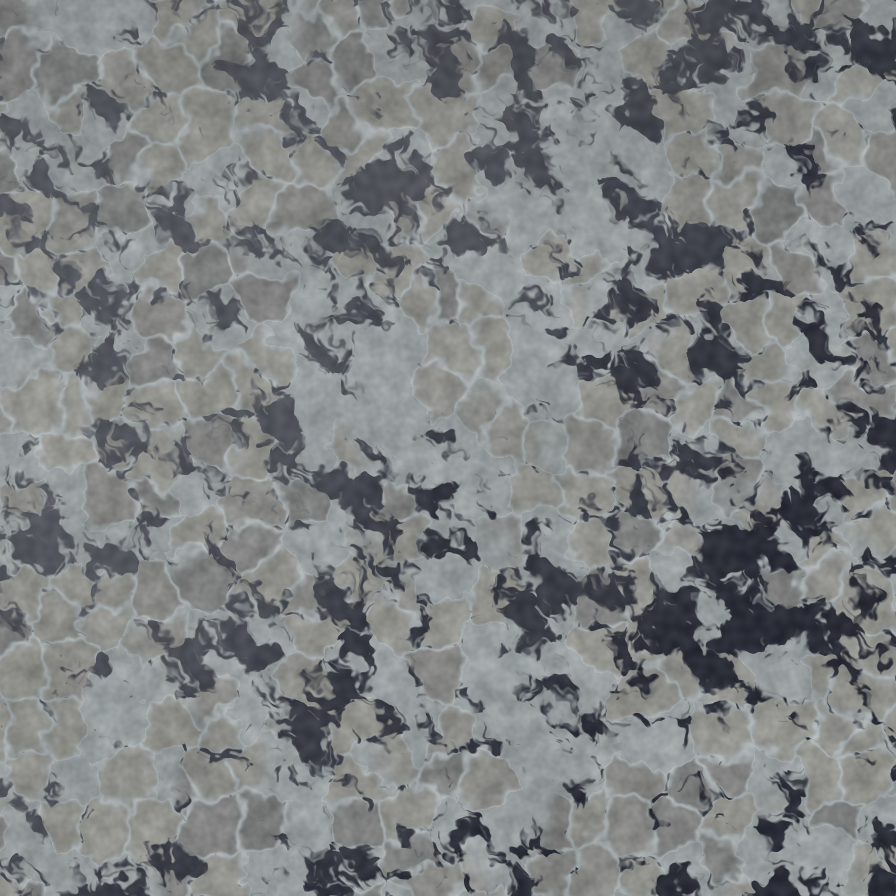
This texture is drawn by a WebGL 2 fragment shader. Its source:

```glsl
#version 300 es
precision highp float;
// Speckled grey granite: pale matrix, beige grains with light rims, ragged dark mica clusters.

#define GRAIN_SCALE 19.0
#define MICA_SCALE 17.0
#define CLUSTER_SCALE 4.5
#define MICA_START 0.03
#define MICA_FULL 0.31
#define MOTTLE 0.085
#define RIM_LIGHT 0.05
#define PALE vec3(0.580, 0.604, 0.608)
#define BEIGE vec3(0.545, 0.542, 0.520)
#define SMOKY vec3(0.450, 0.452, 0.450)
#define MICA_HAZY vec3(0.310, 0.320, 0.348)
#define MICA_DEEP vec3(0.140, 0.150, 0.190)

uniform vec2 u_resolution;
out vec4 fragColor;

// Integer hash of a lattice cell, two values in 0..1
vec2 hash2(vec2 cell) {
    uvec2 v = uvec2(ivec2(cell) + 4096);
    v = v * 1664525u + 12345u;
    v.x += v.y * 1664525u;
    v.y += v.x * 1664525u;
    v ^= v >> 16u;
    v.x += v.y * 1664525u;
    v.y += v.x * 1664525u;
    v ^= v >> 16u;
    return vec2(v & 65535u) / 65535.0;
}

float cornerRamp(vec2 cell, vec2 offset) {
    float angle = 6.28318 * hash2(cell).x;
    return dot(vec2(cos(angle), sin(angle)), offset);
}

float gradientNoise(vec2 p) {
    vec2 i = floor(p), f = p - i;
    vec2 w = f * f * f * (f * (f * 6.0 - 15.0) + 10.0);
    vec2 e = vec2(1.0, 0.0);
    float low = mix(cornerRamp(i, f), cornerRamp(i + e.xy, f - e.xy), w.x);
    float high = mix(cornerRamp(i + e.yx, f - e.yx), cornerRamp(i + e.xx, f - e.xx), w.x);
    return mix(low, high, w.y);
}

float fbm(vec2 p, int octaves, float gain) {
    float sum = 0.0, amplitude = 1.0;
    for (int i = 0; i < octaves; i++) {
        sum += amplitude * gradientNoise(p);
        p = mat2(1.6, 1.2, -1.2, 1.6) * p + 17.3;
        amplitude *= gain;
    }
    return sum;
}

// Cellular grains: x = gap to the border, yz = random values of the grain
vec3 grains(vec2 p) {
    vec2 base = floor(p), id = base;
    float nearest = 9.0, second = 9.0;
    for (int y = -1; y <= 1; y++) {
        for (int x = -1; x <= 1; x++) {
            vec2 cell = base + vec2(x, y);
            float d = distance(p, cell + 0.1 + 0.8 * hash2(cell));
            if (d < nearest) {
                second = nearest;
                nearest = d;
                id = cell;
            } else {
                second = min(second, d);
            }
        }
    }
    return vec3(second - nearest, hash2(id + 311.0));
}

void main() {
    vec2 uv = gl_FragCoord.xy / u_resolution;
    vec2 p = uv * vec2(u_resolution.x / u_resolution.y, 1.0);

    // Ragged outlines through domain warping
    vec2 warp = vec2(fbm(p * 24.0 + 5.0, 3, 0.55), fbm(p * 24.0 + 61.0, 3, 0.55));
    vec3 grain = grains((p + 0.018 * warp) * GRAIN_SCALE);
    float region = gradientNoise(p * 6.0 + 40.0);
    float isGrain = smoothstep(0.38, 0.48, grain.y + 0.5 * region);
    float body = isGrain * smoothstep(0.04, 0.22, grain.x);
    float rim = isGrain * (1.0 - smoothstep(0.0, 0.12, grain.x));

    // Pale matrix, beige and smoky grains, fine mottling
    vec3 grainColor = mix(BEIGE, SMOKY, smoothstep(0.35, 1.0, grain.z));
    vec3 color = mix(PALE, grainColor, 0.85 * body);
    color += RIM_LIGHT * rim;
    color += MOTTLE * fbm(p * 38.0 + 23.0, 3, 0.7);
    color += 0.05 * gradientNoise(p * 9.0 + 83.0);

    // Mica flakes, slightly drawn out along the falling diagonal
    vec2 q = vec2(p.x - p.y, p.x + p.y) * 0.7071 * vec2(0.82, 1.15);
    float field = fbm(q * MICA_SCALE + 0.4 * warp, 4, 0.66);
    field += 0.5 * gradientNoise(p * CLUSTER_SCALE + 7.0);
    field += 0.12 * (uv.x - 0.5) - 0.24 * body;
    float mica = smoothstep(MICA_START, MICA_FULL, field);

    // Haze lifts the dark flakes toward the upper left
    float depth = smoothstep(-0.6, 0.65, uv.x - uv.y + 0.5 * gradientNoise(p * 5.0 + 19.0));
    vec3 micaColor = mix(MICA_HAZY, MICA_DEEP, depth);
    micaColor += 0.07 * gradientNoise(p * 75.0 + 3.0);
    color = mix(color, micaColor, 0.95 * mica);

    // Gentle falloff of the light toward the top edge
    color *= 1.02 - 0.07 * smoothstep(0.65, 1.0, uv.y);
    fragColor = vec4(clamp(color, 0.0, 1.0), 1.0);
}
```
